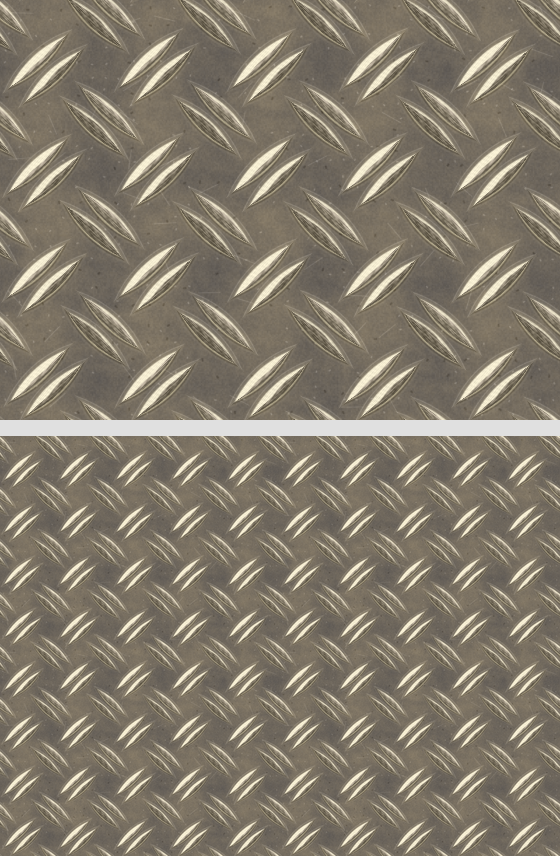
Top, the tile; bottom, the same tile 2 across and 2 down.
Reproduce this texture procedurally as a WebGL 2 fragment shader.

```glsl
#version 300 es
precision highp float;
// Worn steel tread plate: 5 x 4 cells, each with a rising and a falling pair of
// lens-shaped lugs, shaded by position across the lens. Mottling is layered
// sines, wear is cellular; every lattice wraps, so the plate tiles.
uniform vec2 u_resolution;
out vec4 fragColor;

const float TAU = 6.2831853;
const vec2 REPEATS = vec2(5.0, 4.0);
const vec3 CREAM = vec3(0.99, 0.96, 0.85);
const vec3 PALE = vec3(0.82, 0.77, 0.70);
const vec3 UMBER = vec3(0.33, 0.30, 0.24);

float hash(vec2 p) {
  vec3 q = fract(p.xyx * vec3(0.1031, 0.1030, 0.0973));
  q += dot(q, q.yzx + 33.33);
  return fract((q.x + q.y) * q.z);
}

// Value noise on a lattice that wraps after "size" steps over the canvas
float grain(vec2 t, vec2 size) {
  vec2 p = t * size, i = floor(p), f = fract(p);
  f *= f * (3.0 - 2.0 * f);
  vec2 a = mod(i, size), b = mod(i + 1.0, size);
  return mix(mix(hash(a), hash(vec2(b.x, a.y)), f.x),
             mix(hash(vec2(a.x, b.y)), hash(b), f.x), f.y);
}

// One short scratch or speck per lattice cell, kept inside that cell
float wear(vec2 t, vec2 size, float reach, float thick, float rarity) {
  vec2 p = t * size, id = mod(floor(p), size);
  vec2 q = fract(p) - 0.35 - 0.3 * vec2(hash(id + 3.1), hash(id + 7.7));
  float angle = TAU * hash(id + 13.3);
  vec2 dir = vec2(cos(angle), sin(angle));
  float d = length(q - dir * clamp(dot(q, dir), -reach, reach));
  float soft = size.y / u_resolution.y;
  return step(rarity, hash(id + 21.9)) * (1.0 - smoothstep(thick - soft, thick + soft, d));
}

// Rolled sheet: broad reflections, layered-sine mottling and fine grain
vec3 sheet(vec2 t) {
  vec2 c = t * REPEATS;
  float tone = 0.47 + 0.20 * cos(TAU * (c.x - 0.39)) + 0.13 * cos(TAU * (c.y - 0.85));
  vec2 w = TAU * t;
  tone += 0.10 * sin(3.0 * w.x + 2.0 * w.y + 1.5 * sin(4.0 * w.y - 2.0 * w.x));
  tone += 0.08 * sin(7.0 * w.x - 5.0 * w.y + 2.0 * sin(6.0 * w.x + 9.0 * w.y));
  tone += 0.26 * (grain(t, vec2(60.0, 40.0)) - 0.5);
  tone += 0.28 * (grain(t, vec2(320.0, 200.0)) - 0.5);
  vec3 col = mix(vec3(0.395, 0.372, 0.345), vec3(0.515, 0.472, 0.400), tone);
  col += 0.13 * wear(t, vec2(40.0, 30.0), 0.03, 0.045, 0.72);
  col += 0.09 * wear(t, vec2(15.0, 12.0), 0.28, 0.010, 0.65);
  col -= 0.09 * wear(t + 0.5, vec2(32.0, 24.0), 0.04, 0.05, 0.75);
  return col;
}

// Lens-shaped lug; "p.x" runs along it and "p.y" towards its lit side
vec3 lug(vec3 col, vec2 p, float falling, float upper, float seed) {
  float halfLen = 0.355, halfWide = 0.064;
  float radius = (halfLen * halfLen + halfWide * halfWide) / (2.0 * halfWide);
  float d = length(vec2(p.x, abs(p.y) + radius - halfWide)) - radius;
  float px = REPEATS.y / u_resolution.y;
  float lens = max(sqrt(radius * radius - p.x * p.x) - radius + halfWide, 0.008);
  float s = clamp(p.y / lens, -1.2, 1.2);
  float a = p.x / halfLen;

  // Pressed rim around the foot of the lug
  float out1 = max(d, 0.0);
  float rim = exp(-out1 * 38.0) * (1.0 - smoothstep(0.03, 0.05, out1));
  col += rim * vec3(0.11, 0.105, 0.08);
  col += 0.07 * exp(-pow((out1 - 0.034) / 0.007, 2.0)) * smoothstep(-0.3, 0.8, s);
  col -= 0.11 * exp(-pow((out1 - 0.012) / 0.009, 2.0)) * smoothstep(0.2, -0.8, s);

  // Streaked reflections on the two faces
  float streak = sin(a * 11.0 + s * 5.0 + seed * 6.0 + 2.0 * sin(a * 5.0 - s * 8.0 + seed * 9.0));
  float fleck = sin(a * 31.0 - s * 9.0 + seed * 17.0) * sin(a * 17.0 + s * 13.0);
  float shade = 0.36 + 0.22 * streak + 0.15 * fleck + 0.22 * upper;
  vec3 face = mix(UMBER, vec3(0.66, 0.62, 0.54), clamp(shade, 0.0, 1.0));
  float edge = mix(0.10 + 0.30 * a, 0.68, falling) - 0.18 * upper * (1.0 - falling);
  edge += 0.10 * sin(a * 6.0 + seed * 8.0);
  float band = smoothstep(edge - 0.65, edge - 0.2, s) * (0.35 + 0.45 * upper);
  face = mix(face, PALE, band * (0.75 + 0.25 * streak));
  face = mix(face, UMBER, 0.55 * exp(-pow((s + 0.62) / 0.16, 2.0)));
  float glint = smoothstep(edge - 0.13, edge + 0.13, s) * (0.92 + 0.08 * fleck);
  face = mix(face, CREAM, glint * mix(1.0, 0.86 - 0.2 * a * a, falling));
  face = mix(face, vec3(0.80, 0.76, 0.62), 0.75 * smoothstep(-0.76, -0.92, s));
  return mix(col, face, 1.0 - smoothstep(-px, px, d));
}

void main() {
  vec2 t = gl_FragCoord.xy / u_resolution;
  vec3 col = sheet(t);

  for (int kind = 0; kind < 2; kind++) {
    float falling = float(kind);
    vec2 c = t * REPEATS - vec2(0.404, 0.354) - falling * vec2(0.511, 0.5) + 0.5;
    vec2 id = mod(floor(c), REPEATS) + 11.0 * falling;
    vec2 p = (fract(c) - 0.5) * vec2(1.0667, 1.0);
    p += 0.02 * (vec2(hash(id), hash(id + 5.3)) - 0.5);
    p.x *= 1.0 - 2.0 * falling;
    for (int n = 0; n < 2; n++) {
      float upper = float(n);
      vec2 q = p - (2.0 * upper - 1.0) * vec2(-0.074, 0.070);
      vec2 local = vec2(dot(q, vec2(0.735, 0.678)), dot(q, vec2(-0.678, 0.735)));
      col = lug(col, local, falling, upper, 0.25 * hash(id + 9.1 * upper) + upper);
    }
  }
  col += 0.035 * (grain(t, vec2(400.0, 300.0)) - 0.5);
  fragColor = vec4(clamp(col, 0.0, 1.0), 1.0);
}
```
